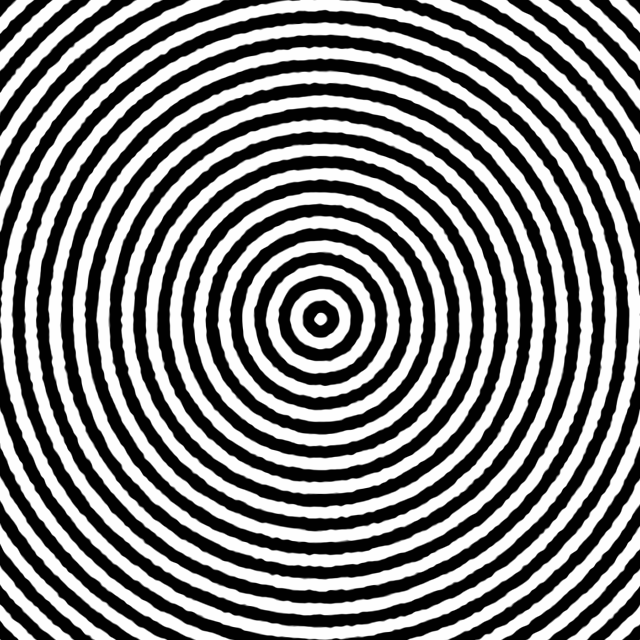
A Shadertoy shader for this pattern:

```glsl
// Concentric black and white rings of equal width around a point near the centre.
// A periodic distance to the nearest ring edge gives the bands; fine value noise
// nudges the radius so that the edges look slightly ragged, like rough print.

const vec2  CENTER      = vec2(0.5012, 0.5015); // in canvas units
const float RING_PERIOD = 0.03776;  // one white plus one black band
const float WHITE_SHARE = 0.495;    // part of each period that is white
const float EDGE_SOFT   = 0.0016;   // half width of the edge blend
const float ROUGH_SCALE = 120.0;    // noise cells across the canvas
const float ROUGH_SIZE  = 0.0030;   // full range of the edge wobble
const vec3  INK         = vec3(0.005);
const vec3  PAPER       = vec3(0.995);

// Integer hash of a lattice cell, from 0 to 1.
float hashCell(vec2 cell) {
    uvec2 q = uvec2(ivec2(cell) + 4096);
    uint h = q.x * 1597u ^ q.y * 51749u;
    h = (h ^ (h >> 15)) * 73939u;
    h = (h ^ (h >> 13)) * 31847u;
    h ^= h >> 16;
    return float(h & 65535u) / 65535.0;
}

// Smooth value noise, from 0 to 1.
float valueNoise(vec2 p) {
    vec2 cell = floor(p);
    vec2 t = fract(p);
    t = t * t * (3.0 - 2.0 * t);
    float low  = mix(hashCell(cell), hashCell(cell + vec2(1.0, 0.0)), t.x);
    float high = mix(hashCell(cell + vec2(0.0, 1.0)), hashCell(cell + 1.0), t.x);
    return mix(low, high, t.y);
}

// Signed distance to the nearest ring edge, positive inside white bands.
float ringDistance(float radius) {
    float phase = radius / RING_PERIOD;
    float fromWhiteMiddle = abs(phase - floor(phase + 0.5));
    return (0.5 * WHITE_SHARE - fromWhiteMiddle) * RING_PERIOD;
}

void mainImage(out vec4 fragColor, in vec2 fragCoord) {
    // Square canvas units, centred on wider or taller canvases.
    float side = min(iResolution.x, iResolution.y);
    vec2 uv = (fragCoord - 0.5 * iResolution.xy) / side + 0.5;

    // Ragged radius and its bands.
    float wobble = (valueNoise(uv * ROUGH_SCALE) - 0.5) * ROUGH_SIZE;
    float band = ringDistance(length(uv - CENTER) + wobble);

    // Blend the edge over at least one pixel.
    float soft = max(EDGE_SOFT, 0.7 / side);
    float white = smoothstep(-soft, soft, band);
    fragColor = vec4(mix(INK, PAPER, white), 1.0);
}
```
